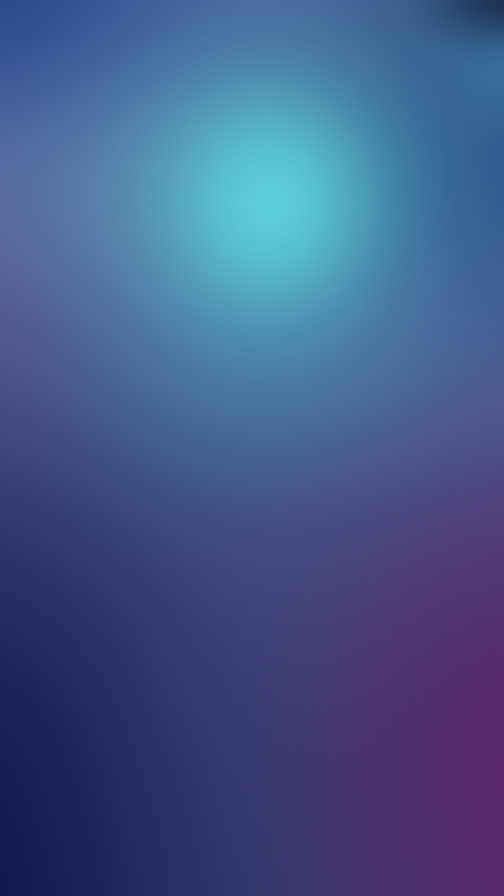
Write a Shadertoy shader that draws this background.

```glsl
// Soft mesh gradient: a cyan glow over blue, fading to navy and plum below.

const int ROWS = 6;

// Evenly spaced colour stops, from the bottom edge to the top edge
const vec3 LEFT_STOPS[ROWS] = vec3[ROWS](
    vec3(0.06, 0.10, 0.31), vec3(0.09, 0.13, 0.345), vec3(0.175, 0.215, 0.43),
    vec3(0.30, 0.33, 0.55), vec3(0.34, 0.42, 0.63), vec3(0.17, 0.29, 0.55));
const vec3 MIDDLE_STOPS[ROWS] = vec3[ROWS](
    vec3(0.20, 0.21, 0.43), vec3(0.225, 0.235, 0.455), vec3(0.255, 0.30, 0.51),
    vec3(0.29, 0.49, 0.66), vec3(0.32, 0.59, 0.71), vec3(0.28, 0.42, 0.62));
const vec3 RIGHT_STOPS[ROWS] = vec3[ROWS](
    vec3(0.34, 0.16, 0.42), vec3(0.35, 0.16, 0.42), vec3(0.315, 0.235, 0.48),
    vec3(0.29, 0.37, 0.58), vec3(0.19, 0.36, 0.56), vec3(0.20, 0.34, 0.53));

const vec3 CYAN = vec3(0.36, 0.82, 0.86);
const vec3 STEEL_BLUE = vec3(0.23, 0.45, 0.63);
const vec3 DARK_SLATE = vec3(0.11, 0.18, 0.29);

// Smooth curve from b to c, with a and d as outer neighbours
vec3 spline(vec3 a, vec3 b, vec3 c, vec3 d, float t) {
    vec3 slope = c - a;
    vec3 bend = 2.0 * a - 5.0 * b + 4.0 * c - d;
    vec3 twist = 3.0 * (b - c) + d - a;
    return b + 0.5 * t * (slope + t * (bend + t * twist));
}

// Colour at height y along one column of stops
vec3 columnColor(vec3 stops[ROWS], float y) {
    float row = clamp(y, 0.0, 1.0) * float(ROWS - 1);
    int i = min(int(row), ROWS - 2);
    return spline(stops[max(i - 1, 0)], stops[i], stops[i + 1],
                  stops[min(i + 2, ROWS - 1)], row - float(i));
}

// Elliptical falloff: one at the center, fading outward
float glow(vec2 uv, vec2 center, vec2 radii) {
    vec2 d = (uv - center) / radii;
    return exp(-dot(d, d));
}

void mainImage(out vec4 fragColor, in vec2 fragCoord) {
    vec2 uv = fragCoord / iResolution.xy;

    // Base mesh, blended across three columns
    vec3 left = columnColor(LEFT_STOPS, uv.y);
    vec3 middle = columnColor(MIDDLE_STOPS, uv.y);
    vec3 right = columnColor(RIGHT_STOPS, uv.y);
    vec3 color = uv.x < 0.5
        ? spline(left, left, middle, right, uv.x * 2.0)
        : spline(left, middle, right, right, uv.x * 2.0 - 1.0);

    // Main glow
    color = mix(color, CYAN, 0.95 * glow(uv, vec2(0.537, 0.773), vec2(0.18, 0.11)));

    // Upper right sheen and shaded corner
    color = mix(color, STEEL_BLUE, 0.8 * glow(uv, vec2(1.0, 0.92), vec2(0.13, 0.055)));
    color = mix(color, DARK_SLATE, 0.85 * glow(uv, vec2(1.0, 1.0), vec2(0.12, 0.04)));

    fragColor = vec4(color, 1.0);
}
```
